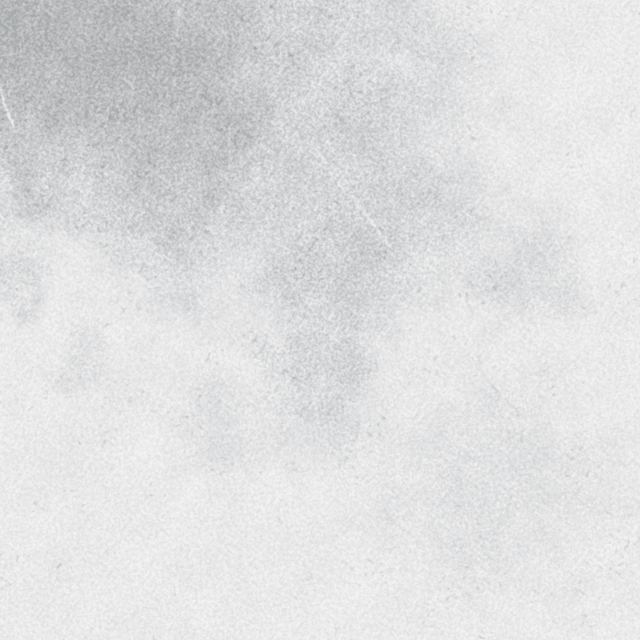
A Shadertoy shader for this texture:

```glsl
// Pale worn plaster with a grey stain at upper left, fine grain and faint scratches.

const vec3 PAPER_COLOR = vec3(0.930, 0.930, 0.934);
const vec3 STAIN_COLOR = vec3(0.695, 0.705, 0.708);
const float WARP_AMOUNT = 0.10;
const float BASE_TONE = 0.055;
const float CLOUD_AMOUNT = 0.30;
const float MOTTLE_AMOUNT = 0.17;
const float STREAK_AMOUNT = 0.08;
const float SPECK_AMOUNT = 0.42;
const float GRAIN_LIGHT = 0.22;
const float GRAIN_STAINED = 0.44;
const float SCRATCH_WIDTH = 0.0026;

// Soft stains: centre xy, radii zw
const int STAIN_COUNT = 10;
const vec4 STAINS[STAIN_COUNT] = vec4[](
    vec4(0.08, 0.96, 0.32, 0.26), vec4(0.27, 0.75, 0.12, 0.18),
    vec4(0.49, 0.83, 0.24, 0.30), vec4(0.50, 0.47, 0.09, 0.12),
    vec4(0.62, 0.63, 0.18, 0.12), vec4(0.84, 0.56, 0.10, 0.07),
    vec4(0.76, 0.25, 0.20, 0.14), vec4(0.01, 0.56, 0.05, 0.05),
    vec4(0.14, 0.44, 0.07, 0.05), vec4(0.40, 0.34, 0.18, 0.08));
const float STAIN_WEIGHTS[STAIN_COUNT] = float[](
    0.84, 0.46, 0.34, 0.32, 0.20, 0.17, 0.16, 0.25, 0.15, 0.13);

// Scratch ends as xy to zw; positive strength lightens, negative darkens
const int SCRATCH_COUNT = 7;
const vec4 SCRATCHES[SCRATCH_COUNT] = vec4[](
    vec4(0.49, 0.77, 0.62, 0.60), vec4(0.00, 0.86, 0.025, 0.80),
    vec4(0.278, 1.0, 0.270, 0.86), vec4(0.363, 0.84, 0.348, 0.66),
    vec4(0.73, 0.54, 0.752, 0.42), vec4(0.752, 0.42, 0.81, 0.355),
    vec4(0.59, 0.21, 0.66, 0.15));
const float SCRATCH_STRENGTHS[SCRATCH_COUNT] = float[](
    0.34, 0.60, 0.34, 0.34, -0.20, -0.20, -0.15);

// Turns the noise lattice off the canvas axes
const mat2 TURN = mat2(0.8, 0.6, -0.6, 0.8);

uint hash(ivec2 cell) {
    uint h = uint(cell.x) * 73856093u ^ uint(cell.y) * 19349663u;
    h = (h ^ (h >> 16)) * 73244475u;
    h = (h ^ (h >> 15)) * 73244475u;
    return h ^ (h >> 16);
}

float cornerSlope(ivec2 cell, vec2 offset) {
    float angle = float(hash(cell) & 65535u) * 6.2832 / 65536.0;
    return dot(vec2(cos(angle), sin(angle)), offset);
}

// Gradient noise, roughly -1 to 1
float noise(vec2 p) {
    ivec2 i = ivec2(floor(p));
    vec2 f = fract(p);
    vec2 u = f * f * f * (f * (f * 6.0 - 15.0) + 10.0);
    float low = mix(cornerSlope(i, f),
                    cornerSlope(i + ivec2(1, 0), f - vec2(1, 0)), u.x);
    float high = mix(cornerSlope(i + ivec2(0, 1), f - vec2(0, 1)),
                     cornerSlope(i + ivec2(1, 1), f - vec2(1, 1)), u.x);
    return 1.4 * mix(low, high, u.y);
}

float fbm(vec2 p) {
    float sum = 0.0, amplitude = 0.5;
    for (int i = 0; i < 5; i++) {
        p = 2.0 * TURN * p + 17.3;
        sum += amplitude * noise(p);
        amplitude *= 0.65;
    }
    return sum;
}

float segmentDistance(vec2 p, vec2 a, vec2 b) {
    vec2 ap = p - a, ab = b - a;
    return length(ap - ab * clamp(dot(ap, ab) / dot(ab, ab), 0.0, 1.0));
}

float stainField(vec2 p) {
    float clean = 1.0;
    for (int i = 0; i < STAIN_COUNT; i++) {
        vec2 d = (p - STAINS[i].xy) / STAINS[i].zw;
        float r2 = dot(d, d);
        clean *= 1.0 - STAIN_WEIGHTS[i] * exp(-r2 * (0.4 + 0.6 * r2));
    }
    return 1.0 - clean;
}

float scratchField(vec2 p) {
    float sum = 0.0;
    vec2 bent = p + 0.005 * vec2(noise(p * 14.0), noise(p * 14.0 + 40.0));
    for (int i = 0; i < SCRATCH_COUNT; i++) {
        float d = segmentDistance(bent, SCRATCHES[i].xy, SCRATCHES[i].zw) / SCRATCH_WIDTH;
        sum += SCRATCH_STRENGTHS[i] * exp(-d * d);
    }
    return sum * smoothstep(-0.5, 0.4, noise(p * 45.0));
}

void mainImage(out vec4 fragColor, in vec2 fragCoord) {
    vec2 uv = fragCoord / iResolution.xy;
    vec2 turned = TURN * uv;

    // Broad stains with ragged edges
    vec2 warp = vec2(fbm(uv * 4.5), fbm(uv * 4.5 + 31.0));
    float stain = stainField(uv + WARP_AMOUNT * warp);
    float edge = 0.35 + 2.2 * stain * (1.0 - stain);
    float tone = BASE_TONE + stain + CLOUD_AMOUNT * edge * fbm(uv * 5.0 + 63.0);
    tone += MOTTLE_AMOUNT * edge * fbm(uv * 18.0 + 11.0);

    // Vertical wear on the upper half
    float streaks = noise(uv * vec2(105.0, 13.0)) + 0.5 * noise(uv * vec2(190.0, 30.0));
    tone += STREAK_AMOUNT * streaks * smoothstep(0.45, 0.85, uv.y) * smoothstep(0.05, 0.4, stain);

    // Clustered specks and fine grain
    float clusters = smoothstep(0.0, 0.5, fbm(uv * 6.0 + 90.0) + 0.3 * stain);
    tone += SPECK_AMOUNT * clusters * smoothstep(0.15, 0.8, noise(turned * 120.0));
    float grain = 0.6 * noise(turned * 150.0 + 7.0) + 0.7 * noise(turned.yx * 250.0);
    tone += grain * mix(GRAIN_LIGHT, GRAIN_STAINED, smoothstep(0.0, 0.4, stain));

    tone -= scratchField(uv);
    fragColor = vec4(mix(PAPER_COLOR, STAIN_COLOR, clamp(tone, -0.08, 1.15)), 1.0);
}
```
